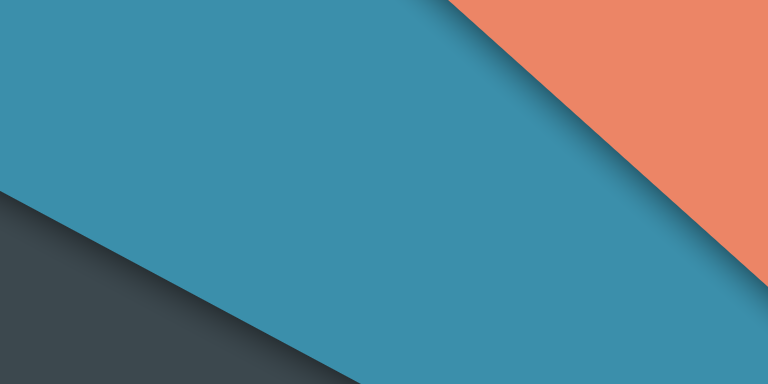
A WebGL 1 fragment shader for this background:

```glsl
precision highp float;

uniform vec2 u_resolution;

// Signed distance to the line from a to b, positive on its left
float lineDistance(vec2 p, vec2 a, vec2 b) {
    vec2 along = normalize(b - a);
    return dot(p - a, vec2(-along.y, along.x));
}

// Lays a flat sheet over the base, with a soft shadow outside its edge
vec3 laySheet(vec3 base, vec3 sheet, float dist, float pixel) {
    float fade = clamp(1.0 + dist / 0.105, 0.0, 1.0);
    vec3 shaded = base * (1.0 - 0.33 * fade * fade);
    return mix(shaded, sheet, clamp(dist / pixel + 0.5, 0.0, 1.0));
}

void main() {
    // Canvas units: height 1, width 2
    vec2 p = gl_FragCoord.xy / u_resolution * vec2(2.0, 1.0);
    float pixel = 1.0 / u_resolution.y;

    vec3 slate = vec3(0.235, 0.282, 0.306);
    vec3 blue = vec3(0.231, 0.561, 0.671);
    vec3 coral = vec3(0.925, 0.522, 0.400);

    // Blue sheet over the slate corner, then coral over the blue
    float blueEdge = lineDistance(p, vec2(0.0, 0.503), vec2(0.94, 0.0));
    float coralEdge = lineDistance(p, vec2(1.167, 1.0), vec2(2.0, 0.253));

    vec3 color = laySheet(slate, blue, blueEdge, pixel);
    color = laySheet(color, coral, coralEdge, pixel);

    gl_FragColor = vec4(color, 1.0);
}
```
